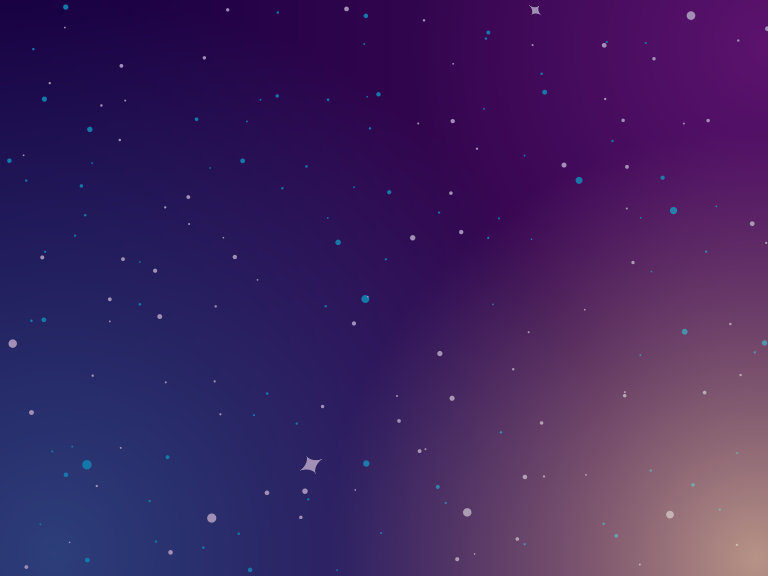
A Shadertoy shader for this background:

```glsl
// A violet night sky: a navy-to-plum gradient lit by blue, magenta and warm
// radial glows, with jittered grids of round stars and two curved sparkles.
// Positions are in canvas heights, from the lower left.

const vec3 NAVY      = vec3(0.095, 0.000, 0.260);
const vec3 PLUM      = vec3(0.200, 0.020, 0.310);
const vec3 BLUE_GLOW = vec3(0.175, 0.245, 0.480);
const vec3 MAGENTA   = vec3(0.360, 0.075, 0.430);
const vec3 WARM      = vec3(0.715, 0.575, 0.525);
const vec3 STAR_BLUE = vec3(0.080, 0.470, 0.670);
const vec3 STAR_PALE = vec3(0.630, 0.560, 0.710);
const vec3 STAR_WARM = vec3(0.950, 0.880, 0.680);

// Glow centres, with x as a fraction of the width
const vec2 BLUE_AT    = vec2(0.07, 0.04);
const vec2 MAGENTA_AT = vec2(1.00, 0.92);
const vec2 WARM_AT    = vec2(0.985, 0.03);
const float BLUE_REACH    = 0.98;
const float MAGENTA_REACH = 0.62;
const float WARM_REACH    = 0.75;
const float WARM_FALLOFF  = 1.15;

// Star layers, from large to small
const int   LAYERS = 3;
const float CELL[LAYERS]    = float[](0.260, 0.125, 0.100);
const float RADIUS[LAYERS]  = float[](0.0076, 0.0043, 0.0020);
const float DENSITY[LAYERS] = float[](0.70, 0.80, 0.76);
const float BLUE_SHARE = 0.56;
const float CELL_MARGIN = 0.08;

vec3 hash3(vec2 p) {
    vec3 q = fract(vec3(p.xyx) * vec3(0.1031, 0.1030, 0.0973));
    q += dot(q, q.yxz + 33.33);
    return fract((q.xxy + q.yzz) * q.zyx);
}

float glow(vec2 p, vec2 centre, float reach) {
    return max(1.0 - length(p - centre) / reach, 0.0);
}

// Smoothed coverage of a shape from its distance
float cover(float dist, float pixel) {
    return clamp(0.5 - dist / pixel, 0.0, 1.0);
}

// Four-pointed star with inward-curving sides
float sparkle(vec2 p, vec2 size, float angle) {
    float c = cos(angle), s = sin(angle);
    vec2 q = abs(mat2(c, -s, s, c) * p) / size;
    float norm = pow(pow(q.x, 0.6) + pow(q.y, 0.6), 1.0 / 0.6);
    return (norm - 1.0) * min(size.x, size.y) * 0.5;
}

// Colour and coverage of one layer of scattered stars
vec4 starLayer(vec2 p, int layer, float pixel) {
    vec2 grid = p / CELL[layer];
    vec2 id = floor(grid);
    vec2 seed = id + 17.0 * float(layer + 1);
    vec3 place = hash3(seed);
    vec3 kind = hash3(seed + 71.7);
    vec2 centre = (id + mix(vec2(CELL_MARGIN), vec2(1.0 - CELL_MARGIN), place.xy)) * CELL[layer];
    float radius = RADIUS[layer] * mix(0.65, 1.1, place.z);
    float alpha = cover(length(p - centre) - radius, pixel) * step(kind.x, DENSITY[layer]);
    return vec4(kind.y < BLUE_SHARE ? STAR_BLUE : STAR_PALE, alpha);
}

void mainImage(out vec4 fragColor, in vec2 fragCoord) {
    float pixel = 1.0 / iResolution.y;
    vec2 p = fragCoord * pixel;
    vec2 span = vec2(iResolution.x * pixel, 1.0);

    // Sky and its glows
    float warm = pow(glow(p, WARM_AT * span, WARM_REACH), WARM_FALLOFF);
    vec3 color = mix(NAVY, PLUM, smoothstep(0.0, 0.65, p.x / span.x));
    color = mix(color, BLUE_GLOW, glow(p, BLUE_AT * span, BLUE_REACH));
    color = mix(color, MAGENTA, glow(p, MAGENTA_AT * span, MAGENTA_REACH));
    color = mix(color, WARM, warm);

    // Round stars, tinted by the warm light
    for (int i = 0; i < LAYERS; i++) {
        vec4 star = starLayer(p, i, pixel);
        color = mix(color, mix(star.rgb, STAR_WARM, warm * 0.6), star.a);
    }

    // Sparkles
    float low = sparkle(p - vec2(0.405, 0.193) * span, vec2(0.024, 0.018), 0.48);
    float high = sparkle(p - vec2(0.697, 0.982) * span, vec2(0.014, 0.011), -0.7);
    color = mix(color, STAR_PALE, cover(min(low, high), pixel));

    fragColor = vec4(color, 1.0);
}
```
